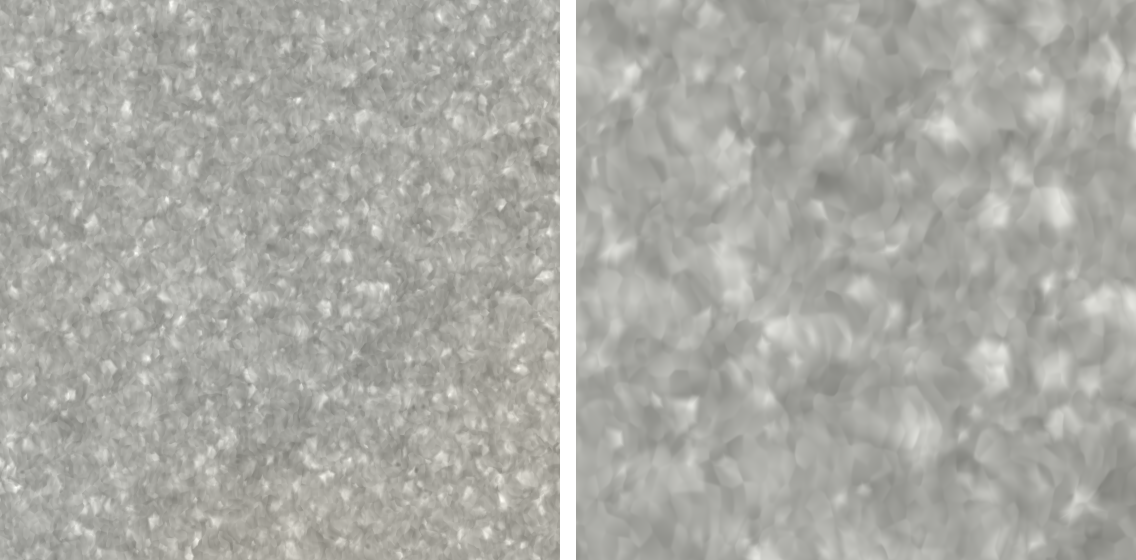
Left: the whole. Right: its middle third, enlarged.
A Shadertoy shader for this texture:

```glsl
// Pale grey mineral surface: softly mottled crystal facets, scattered bright
// angular flakes and a few dark pits. Facets are blended cellular noise;
// flakes are random convex polygons, each shaded toward one lit side.

const float TAU = 6.2831853;
const float BASE_TONE = 0.643;
const vec3 STONE_TINT = vec3(0.0, 0.002, -0.018);
const vec3 WARM_STAIN = vec3(0.012, 0.0, -0.014);

vec3 hash3(vec2 cell, float seed) {
    vec3 h = fract(vec3(cell.xyx + seed * 17.13) * vec3(0.1031, 0.1030, 0.0973));
    h += dot(h, h.yxz + 33.33);
    return fract((h.xxy + h.yzz) * h.zyx);
}

vec2 direction(float angle) {
    return vec2(cos(angle), sin(angle));
}

// Slow layered sines, about -1 to 1
float drift(vec2 p, float phase) {
    return 0.5 * sin(p.x + 1.7 * sin(p.y * 0.8 + phase))
         + 0.5 * sin(p.y * 1.3 - p.x * 0.6 + phase * 2.0);
}

// Cellular noise: every cell is a tilted plane, joined by a narrow blend
float facets(vec2 p, float sharpness, float seed) {
    vec2 cell = floor(p);
    float total = 0.0;
    float weightSum = 0.0;
    for (int y = -1; y <= 1; y++) {
        for (int x = -1; x <= 1; x++) {
            vec2 id = cell + vec2(x, y);
            vec3 place = hash3(id, seed);
            vec3 look = hash3(id, seed + 5.0);
            vec2 q = p - id - place.xy;
            float weight = exp(-sharpness * dot(q, q));
            float tone = 2.0 * look.x - 1.0 + 1.3 * dot(q, direction(TAU * look.y));
            total += weight * tone;
            weightSum += weight;
        }
    }
    return total / max(weightSum, 1e-9);
}

// Signed distance to an irregular five-sided polygon
float shardDistance(vec2 q, float radius, float turn, vec2 id) {
    float dist = -1.0;
    for (int i = 0; i < 5; i++) {
        vec3 side = hash3(id, 20.0 + float(i));
        float angle = turn + TAU * (float(i) + 0.5 * side.x) / 5.0;
        dist = max(dist, dot(q, direction(angle)) - radius * mix(0.55, 1.0, side.y));
    }
    return dist;
}

// Scattered flakes: 0 on bare ground, up to 1 on the lit side of a flake
float flakes(vec2 p, float density, float softness, float seed) {
    vec2 cell = floor(p);
    float light = 0.0;
    for (int y = -1; y <= 1; y++) {
        for (int x = -1; x <= 1; x++) {
            vec2 id = cell + vec2(x, y);
            vec3 place = hash3(id, seed);
            vec3 look = hash3(id, seed + 9.0);
            if (place.z > density) continue;
            vec2 q = (p - id - place.xy) * vec2(1.15, 0.9);
            float radius = mix(0.2, 0.46, look.x);
            float dist = shardDistance(q, radius, TAU * look.y, id + seed);
            float edge = softness * mix(0.6, 1.5, look.z);
            float mask = 1.0 - smoothstep(-edge, edge, dist);
            float slope = dot(q, direction(TAU * look.z)) / radius;
            float shade = smoothstep(-1.0, 0.8, slope);
            float strength = mix(0.3, 1.0, fract(look.x * 7.0 + look.y * 3.0));
            light = max(light, mask * strength * mix(0.2, 1.0, shade));
        }
    }
    return light;
}

// Small soft pits of varied depth
float pits(vec2 p, float density, float seed) {
    vec3 place = hash3(floor(p), seed);
    vec2 q = fract(p) - mix(vec2(0.4), vec2(0.6), place.xy);
    float spot = 1.0 - smoothstep(0.02, 0.38, length(q));
    return spot * step(place.z, density) * mix(0.4, 1.0, place.x);
}

void mainImage(out vec4 fragColor, in vec2 fragCoord) {
    vec2 uv = fragCoord / min(iResolution.x, iResolution.y);

    // Bend the cells so that no edge is quite straight
    vec2 bend = vec2(drift(uv * 70.0, 1.0), drift(uv * 64.0, 4.0));
    vec2 p = uv + 0.0035 * bend;

    // Mottled ground, from broad facets to fine upright fibres
    float tone = BASE_TONE + 0.011 * drift(uv * 9.0, 2.0);
    tone += 0.032 * facets(p * 25.0, 11.0, 1.0);
    tone += 0.036 * facets(p * 54.0, 11.0, 2.0);
    tone += 0.033 * facets(p * vec2(130.0, 90.0), 9.0, 3.0);

    // Bright flakes in two sizes, their faces broken by finer facets
    float grain = 1.0 + 0.28 * facets(p * 75.0, 9.0, 4.0);
    tone += 0.215 * grain * flakes(p * 27.0, 0.64, 0.12, 6.0);
    tone += 0.165 * grain * flakes(p * 56.0, 0.26, 0.16, 7.0);

    // Dark specks
    tone -= 0.13 * pits(p * 60.0, 0.014, 8.0);

    // Faint warm staining toward the lower right
    float warmth = smoothstep(-0.3, 1.1, uv.x - uv.y + 0.5 * drift(uv * 7.0, 5.0));
    vec3 color = vec3(tone) + STONE_TINT + WARM_STAIN * warmth;
    fragColor = vec4(clamp(color, 0.0, 1.0), 1.0);
}
```
